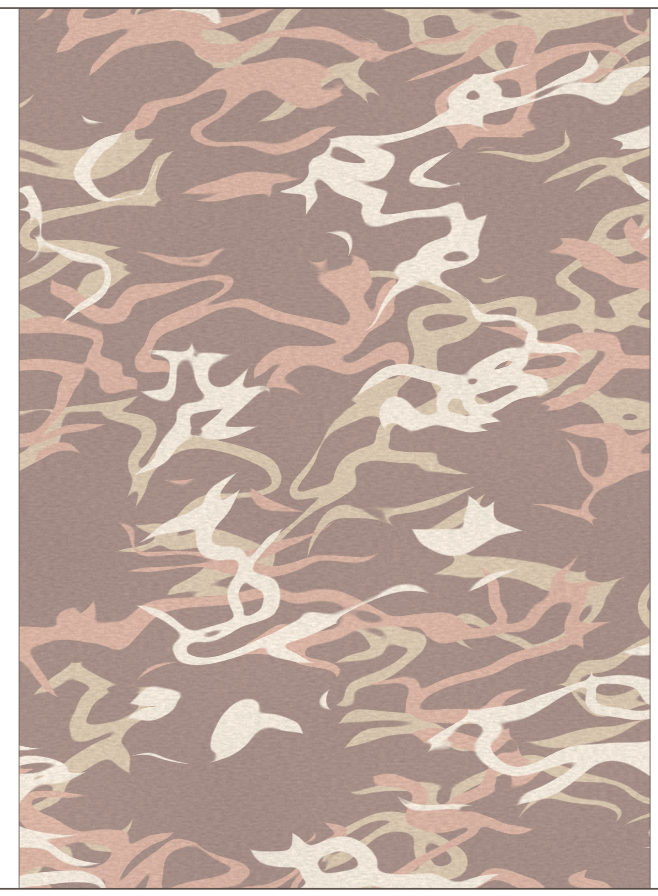
This pattern is drawn by a Shadertoy shader. Its source:

```glsl
// A woven rug with tan, pink and cream veins wandering over a mauve ground.
// Each vein layer joins the zero contours of two stretched noise fields;
// a slower noise swells the veins, tapers them and breaks them up.

const vec3 MAUVE = vec3(0.645, 0.555, 0.525);
const vec3 TAN   = vec3(0.835, 0.765, 0.675);
const vec3 PINK  = vec3(0.840, 0.695, 0.635);
const vec3 CREAM = vec3(0.935, 0.900, 0.850);
const vec3 PAPER = vec3(1.0);
const vec3 EDGE  = vec3(0.30, 0.25, 0.23);

// Two random values from -1 to 1 for a lattice point
vec2 hash2(vec2 p) {
    vec3 q = fract(vec3(p.xyx) * vec3(0.1031, 0.1030, 0.0973));
    q += dot(q, q.yzx + 33.33);
    return fract((q.xx + q.yz) * q.zy) * 2.0 - 1.0;
}

// Gradient noise, centred on zero
float noise(vec2 p) {
    vec2 i = floor(p), f = p - i;
    vec2 u = f * f * f * (f * (f * 6.0 - 15.0) + 10.0);
    vec2 e = vec2(1.0, 0.0);
    float a = dot(hash2(i), f);
    float b = dot(hash2(i + e.xy), f - e.xy);
    float c = dot(hash2(i + e.yx), f - e.yx);
    float d = dot(hash2(i + e.xx), f - e.xx);
    return mix(mix(a, b, u.x), mix(c, d, u.x), u.y);
}

// Two octaves on turned lattices, stretched along the horizontal
float field(vec2 p, float seed) {
    vec2 q = p * vec2(5.2, 10.5) + seed;
    mat2 turn = mat2(0.8, 0.6, -0.6, 0.8);
    return noise(q) + 0.32 * noise(turn * q * 2.1 + 17.3);
}

// Approximate distance to the zero contour, widened where the field is flat
float contour(vec2 p, float seed) {
    const float STEP = 0.002;
    const float FLATNESS = 2.0;
    float f = field(p, seed);
    vec2 slope = vec2(field(p + vec2(STEP, 0.0), seed) - f,
                      field(p + vec2(0.0, STEP), seed) - f) / STEP;
    return abs(f) / (length(slope) + FLATNESS);
}

// Minimum with rounded fillets at the junctions
float smoothMin(float a, float b, float k) {
    float h = max(k - abs(a - b), 0.0) / k;
    return min(a, b) - 0.25 * h * h * k;
}

// Coverage of one vein layer; a higher threshold leaves fewer veins
float veins(vec2 p, float seed, float threshold, float halfWidth, float blur) {
    vec2 swirl = vec2(noise(p * 9.0 + seed), noise(p * 9.0 + seed + 41.7));
    vec2 q = p + 0.035 * swirl;
    q.y -= 0.15 * q.x;
    float d = smoothMin(contour(q, seed + 3.1), contour(q, seed + 71.6), 0.008);
    float presence = noise(p * vec2(4.3, 6.5) + seed + 23.4);
    float swell = 1.0 + 1.6 * noise(p * vec2(11.0, 15.0) + seed + 57.9);
    float on = smoothstep(threshold - 0.1, threshold + 0.1, presence);
    float w = mix(-0.004, halfWidth * swell, on);
    return 1.0 - smoothstep(-blur, blur, d - w);
}

// Brightness of the yarn: fine horizontal threads, specks and worn patches
float weave(vec2 p) {
    float threads = noise(p * vec2(130.0, 390.0));
    float specks = hash2(floor(p * 500.0)).x;
    float wear = noise(p * vec2(5.0, 8.0) + 9.2);
    return 1.0 + 0.085 * threads + 0.020 * specks + 0.035 * wear;
}

// Thin line around a coordinate
float line(float x, float halfWidth, float blur) {
    return 1.0 - smoothstep(halfWidth - blur, halfWidth + blur, abs(x));
}

void mainImage(out vec4 fragColor, in vec2 fragCoord) {
    vec2 p = fragCoord / iResolution.y;
    float aspect = iResolution.x / iResolution.y;
    float blur = 0.75 / iResolution.y;

    // Vein layers, from the lowest to the highest
    vec3 col = MAUVE;
    col = mix(col, TAN, veins(p, 11.0, 0.01, 0.0054, blur));
    col = mix(col, PINK, veins(p, 137.0, 0.00, 0.0054, blur));
    col = mix(col, CREAM, veins(p, 263.0, 0.06, 0.0056, blur));
    col *= weave(p);

    // Pale margin outside the rug
    vec2 low = vec2(0.029 * aspect, 0.008);
    vec2 high = vec2(0.988 * aspect, 0.991);
    vec2 center = 0.5 * (low + high);
    vec2 outside = abs(p - center) - 0.5 * (high - low);
    float margin = smoothstep(-blur, blur, max(outside.x, outside.y));
    col = mix(col, PAPER, margin);

    // Dark rules: across the full width, and along the two sides
    float rules = line(outside.y, 0.0009, blur);
    float sides = line(outside.x, 0.0005, blur) * step(outside.y, 0.0);
    col = mix(col, EDGE, max(rules, 0.8 * sides));

    fragColor = vec4(clamp(col, 0.0, 1.0), 1.0);
}
```
